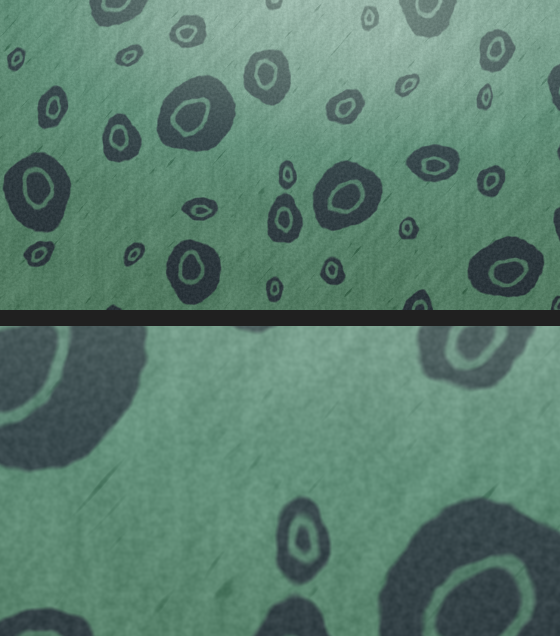
Top, the full canvas; bottom, a detail of the centre.
Write a Shadertoy shader that draws this pattern.

```glsl
// Dark hand-cut pebbles, each with a pale inner ring, on a brushed green wall.
// Pebbles sit in a staggered jittered grid as wobbly polar shapes; a soft glare
// from the top edge lifts wall and pebbles alike, and gradient noise adds strokes.

const vec3 WALL_SHADE  = vec3(0.305, 0.465, 0.365);
const vec3 WALL_MID    = vec3(0.385, 0.565, 0.480);
const vec3 WALL_GLARE  = vec3(0.610, 0.725, 0.675);
const vec3 STONE_SHADE = vec3(0.150, 0.185, 0.210);
const vec3 STONE_MID   = vec3(0.230, 0.295, 0.310);
const vec3 STONE_GLARE = vec3(0.440, 0.530, 0.500);

const float CELL         = 0.25;   // grid spacing, in canvas heights
const float RADIUS_MIN   = 0.032;
const float RADIUS_RANGE = 0.090;
const float RING_SCALE   = 0.44;   // ring radius relative to its pebble
const float SOFTNESS     = 0.004;  // half width of the blurred edges
const float EDGE_WOBBLE  = 0.005;
const vec2  GLARE_CENTRE = vec2(0.62, 1.05);
const vec2  GLARE_FALL   = vec2(2.0, 2.3);
const float STROKE_ANGLE = 0.85;
const float STROKE_DEPTH = 0.050;
const float SCRATCH_DEPTH = 0.10;
const float GRAIN_DEPTH  = 0.050;

vec2 hash2(vec2 p) {
    vec3 q = fract(p.xyx * vec3(0.1031, 0.1030, 0.0973));
    q += dot(q, q.yzx + 33.33);
    return fract((q.xx + q.yz) * q.zy);
}

vec2 gradientAt(vec2 p) {
    float a = 6.2832 * hash2(p).x;
    return vec2(cos(a), sin(a));
}

float gradientNoise(vec2 p) {
    vec2 i = floor(p), f = p - i;
    vec2 u = f * f * f * (f * (f * 6.0 - 15.0) + 10.0);
    vec2 e = vec2(0.0, 1.0);
    float low  = mix(dot(gradientAt(i), f), dot(gradientAt(i + e.yx), f - e.yx), u.x);
    float high = mix(dot(gradientAt(i + e), f - e), dot(gradientAt(i + 1.0), f - 1.0), u.x);
    return mix(low, high, u.y);
}

vec2 rotate(vec2 p, float a) {
    float c = cos(a), s = sin(a);
    return vec2(c * p.x + s * p.y, c * p.y - s * p.x);
}

// Approximate distance to a stretched, rounded outline with one blunt tip
float pebbleDistance(vec2 p, float radius, float stretch, float angle, float phase, float tip) {
    vec2 q = rotate(p, angle) / vec2(stretch, 1.0 / stretch);
    float a = atan(q.y, q.x + 1e-6);
    float outline = 1.0 + 0.06 * cos(3.0 * a + phase) + 0.03 * cos(5.0 * a - 2.0 * phase)
                  + tip * pow(0.5 + 0.5 * cos(a - 0.3 * sin(phase)), 9.0);
    return length(q) - radius * outline;
}

// Coverage of the dark pebble paint, with the ring cut out
float pebble(vec2 p, vec2 cell, float wobble) {
    vec2 h = hash2(cell + 17.0), k = hash2(cell + 71.0), m = hash2(cell + 133.0);

    // A low-discrepancy rank keeps neighbouring sizes apart
    float rank = fract(dot(cell, vec2(0.7549, 0.5698)) + 0.1 * h.x + 0.3);
    float radius = RADIUS_MIN + RADIUS_RANGE * pow(rank, 2.2);
    float stretch = 1.04 + 0.20 * k.x * (1.3 - rank);
    float angle = mix(0.05, 1.75, k.y);
    float phase = 6.2832 * h.y;

    float room = max(0.5 * CELL - radius, 0.0);
    vec2 centre = (cell + 0.5) * CELL + (m * 2.0 - 1.0) * room * 0.8;
    centre.y += 0.5 * CELL * mod(cell.x, 2.0);
    vec2 d = p - centre;

    float body = pebbleDistance(d, radius, stretch, angle, phase, 0.28 * m.x) + wobble;
    vec2 shift = (k - 0.5) * radius * 0.3;
    float ringLine = pebbleDistance(d - shift, radius * RING_SCALE, stretch * 1.07,
                                    angle + 0.3 * (h.x - 0.5), phase + 2.0, 0.12);
    float ring = abs(ringLine + 0.5 * wobble) - (0.0045 + 0.022 * radius) + 0.5 * wobble;

    float soft = max(SOFTNESS, 0.7 / iResolution.y);
    float cover = 1.0 - smoothstep(-soft, soft, body);
    float cut = 1.0 - smoothstep(-soft, soft, ring);
    return cover * (1.0 - 0.85 * cut);
}

// Three-stop ramp from shade to glare
vec3 ramp(vec3 shade, vec3 middle, vec3 glare, float t) {
    return mix(mix(shade, middle, min(2.0 * t, 1.0)), glare, max(2.0 * t - 1.0, 0.0));
}

void mainImage(out vec4 fragColor, in vec2 fragCoord) {
    vec2 uv = fragCoord / iResolution.xy;
    vec2 p = fragCoord / iResolution.y;

    // Glare falls off from the top edge
    vec2 g = uv - GLARE_CENTRE;
    float light = exp(-dot(g * g, GLARE_FALL)) + 0.06 * gradientNoise(p * 3.0);
    light = clamp(light, 0.0, 1.0);
    vec3 wall = ramp(WALL_SHADE, WALL_MID, WALL_GLARE, light);
    vec3 stone = ramp(STONE_SHADE, STONE_MID, STONE_GLARE, light);

    // Slanted brushing, fainter upright strokes and sparse dark scratches
    vec2 along = rotate(p, STROKE_ANGLE);
    float strokes = gradientNoise(along * vec2(7.0, 45.0))
                  + 0.7 * gradientNoise(p * vec2(60.0, 6.0) + 40.0);
    float scratch = smoothstep(0.38, 0.62, gradientNoise(along * vec2(16.0, 75.0) + 9.0));
    wall += STROKE_DEPTH * strokes - SCRATCH_DEPTH * scratch;

    // Pebbles from the surrounding cells
    float wobble = EDGE_WOBBLE * gradientNoise(p * 48.0);
    vec2 home = floor(p / CELL);
    float paint = 0.0;
    for (int y = -2; y <= 1; y++)
        for (int x = -1; x <= 1; x++)
            paint = max(paint, pebble(p, home + vec2(x, y), wobble));

    vec3 colour = mix(wall, stone, paint);
    float grain = gradientNoise(p * 110.0) + 0.6 * gradientNoise(p * 210.0 + 5.0);
    fragColor = vec4(colour + GRAIN_DEPTH * grain, 1.0);
}
```
